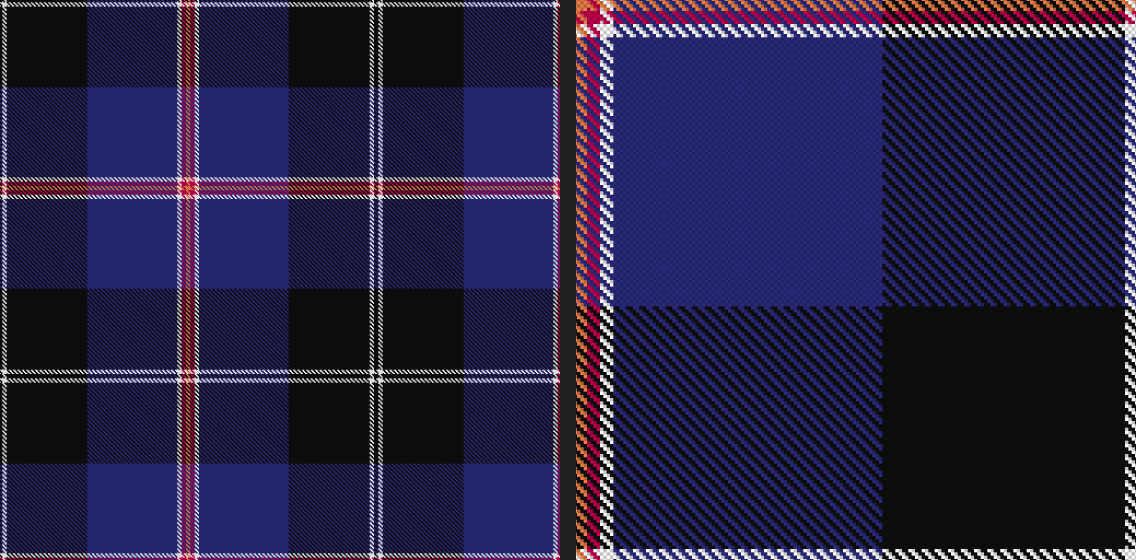
Left, the full canvas; right, a detail of the centre.
A WebGL 1 fragment shader for this pattern:

```glsl
precision highp float;

// Tartan cloth: one mirrored sequence of coloured stripes serves both warp and weft.
// A 2/2 twill picks which yarn lies on top of each crossing, and each float is
// lit on its first half. Thread edges are smoothed by supersampling.

uniform vec2 u_resolution;

#define THREADS 512.0       // threads across the canvas
#define HALF_SETT 172.0     // threads between the two mirror lines
#define FLOAT_LENGTH 2.0    // crossings each yarn passes over
#define FLOAT_SHADE 0.79    // brightness of the dim half of a float
#define SAMPLES 3           // supersamples per axis
#define BLACK vec3(0.056, 0.056, 0.056)
#define BLUE vec3(0.165, 0.165, 0.490)
#define WHITE vec3(0.975, 0.975, 0.975)
#define CRIMSON vec3(0.760, 0.000, 0.300)
#define ORANGE vec3(0.910, 0.490, 0.280)

// Yarn colour of a thread, by its distance from the paired white lines
vec3 yarnColor(float thread) {
    float d = abs(mod(thread + HALF_SETT, 2.0 * HALF_SETT) - HALF_SETT);
    vec3 color = BLACK;
    color = mix(color, WHITE, step(2.0, d));
    color = mix(color, BLACK, step(6.0, d));
    color = mix(color, BLUE, step(80.0, d));
    color = mix(color, WHITE, step(162.0, d));
    color = mix(color, CRIMSON, step(166.0, d));
    color = mix(color, ORANGE, step(170.0, d));
    return color;
}

// Colour of the upper yarn at a point given in thread units
vec3 weave(vec2 p) {
    vec2 cell = floor(p);
    float phase = mod(cell.x - cell.y, 2.0 * FLOAT_LENGTH);
    bool warpOnTop = phase < FLOAT_LENGTH;
    float thread = warpOnTop ? cell.x : cell.y;
    float along = mod(phase, FLOAT_LENGTH) / FLOAT_LENGTH;
    float shade = along < 0.5 ? 1.0 : FLOAT_SHADE;
    return yarnColor(thread + 0.5) * shade;
}

void main() {
    // The sett starts at the upper left corner
    vec2 pixel = vec2(gl_FragCoord.x, u_resolution.y - gl_FragCoord.y);
    float threadsPerPixel = THREADS / u_resolution.y;

    // Average a small grid of samples inside the pixel
    vec3 sum = vec3(0.0);
    for (int j = 0; j < SAMPLES; j++) {
        for (int i = 0; i < SAMPLES; i++) {
            vec2 offset = (vec2(float(i), float(j)) + 0.5) / float(SAMPLES) - 0.5;
            sum += weave((pixel + offset) * threadsPerPixel);
        }
    }
    gl_FragColor = vec4(sum / float(SAMPLES * SAMPLES), 1.0);
}
```
